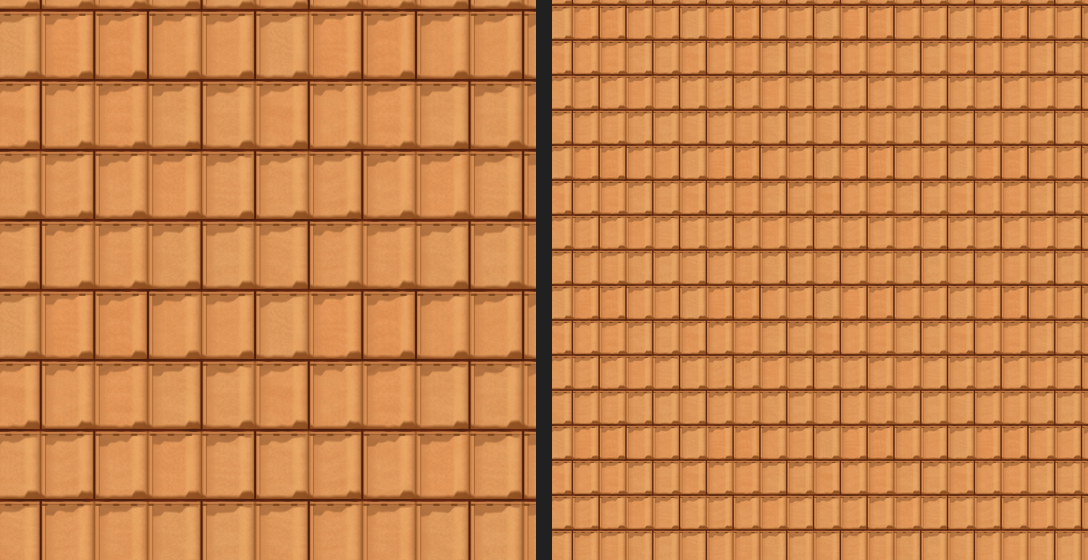
Left: one tile. Right: repeated 2 by 2.
Reproduce this texture procedurally as a Shadertoy shader.

```glsl
float hash(vec2 p) {
    return fract(sin(dot(p, vec2(127.1, 311.7))) * 43758.5453);
}

// Value noise that wraps after a whole number of cells
float noise(vec2 p, vec2 period) {
    vec2 i = floor(p), f = fract(p);
    f = f * f * (3.0 - 2.0 * f);
    vec2 a = mod(i, period), b = mod(i + 1.0, period);
    return mix(mix(hash(a), hash(vec2(b.x, a.y)), f.x),
               mix(hash(vec2(a.x, b.y)), hash(b), f.x), f.y);
}

float band(float lo, float hi, float soft, float x) {
    return smoothstep(lo - soft, lo + soft, x) * (1.0 - smoothstep(hi - soft, hi + soft, x));
}

// Courses are staggered by one pan; some wide tiles are split
float isJoint(float k, float row) {
    float j = mod(k - mod(row, 2.0), 5.0);
    bool split = row > 2.5 && abs(j - 1.0) < 0.5;
    return (j < 0.5 || abs(j - 3.0) < 0.5 || split) ? 1.0 : 0.0;
}

void mainImage(out vec4 fragColor, in vec2 fragCoord) {
    vec2 uv = fragCoord / iResolution.xy;
    vec2 aa = vec2(10.0, 8.0) / iResolution.xy;

    // Ten pans across, eight courses down; the bond repeats every 5 by 4
    vec2 grid = uv * vec2(10.0, 8.0) + vec2(-0.76, 0.146);
    vec2 cell = mod(floor(grid), vec2(5.0, 4.0));
    float u = fract(grid.x), v = fract(grid.y), t = 1.0 - v;
    float tone = hash(cell + 3.7);

    // Clay with wavy horizontal veins, blotches and fine grit
    vec2 q = uv * 2.0;
    float bend = noise(q * vec2(9.0, 7.0), vec2(9.0, 7.0));
    float vein = noise(q * vec2(7.0, 64.0) + vec2(0.0, 5.0 * bend), vec2(7.0, 64.0));
    float blotch = noise(q * vec2(14.0, 24.0), vec2(14.0, 24.0));
    float grit = noise(q * 180.0, vec2(180.0));
    vec3 col = mix(vec3(0.86, 0.57, 0.33), vec3(0.89, 0.62, 0.38), 0.6 * vein + 0.4 * blotch);
    col *= 1.0 + 0.05 * (grit - 0.5);
    col *= mix(vec3(1.01, 0.97, 0.94), vec3(0.99, 1.01, 1.02), tone);

    vec3 shade = vec3(0.67, 0.42, 0.23);
    vec3 umber = vec3(0.54, 0.29, 0.11);
    vec3 gap = vec3(0.29, 0.10, 0.04);

    // Pan profile: hollow on the left, lit roll on the right
    col = mix(col, vec3(0.81, 0.52, 0.30), 0.65 * (1.0 - smoothstep(0.1, 0.32, u)));
    float streak = 0.6 + 0.4 * noise(q * vec2(70.0, 18.0), vec2(70.0, 18.0));
    col = mix(col, vec3(0.93, 0.68, 0.41), 0.65 * streak * band(0.71, 0.86, 0.05, u));
    col = mix(col, shade, 0.7 * smoothstep(0.87, 1.0, u));

    // Stepped shadow thrown by the course above
    float ragged = noise(q * vec2(40.0, 4.0), vec2(40.0, 4.0)) - 0.5;
    float depth = mix(0.16, 0.085, smoothstep(0.58, 0.74, u))
                + 0.06 * (1.0 - smoothstep(0.22, 0.32, u))
                + 0.045 * ragged + 0.03 * (tone - 0.5);
    float shadow = (1.0 - smoothstep(depth - 0.02, depth + 0.02, t)) * band(0.09, 0.94, 0.02, u);
    col = mix(col, shade * (0.96 + 0.08 * vein), 0.85 * shadow);

    // Worn lower lip, swelling into a dark foot under the roll
    float foot = 0.065 + 0.07 * band(0.73, 0.97, 0.05, u) + 0.02 * ragged
               + 0.03 * (1.0 - smoothstep(0.03, 0.12, u));
    col = mix(col, umber, 0.9 * (1.0 - smoothstep(foot - 0.045, foot + 0.025, v)));

    // Raised strip beside each joint, with its thin groove
    float body = band(0.08, 0.97, 0.03, v);
    col = mix(col, vec3(0.85, 0.57, 0.33), 0.8 * body * band(0.03, 0.075, 0.015, u));
    col = mix(col, umber, 0.55 * body * band(0.082, 0.1, aa.x * 0.6, u));

    // Sunlit head of the tile and the small nubs below it
    col = mix(col, vec3(0.80, 0.50, 0.28), 0.9 * band(0.022, 0.052, aa.y * 0.6, t));
    float nub = band(0.3, 0.66, 0.06, fract(u * 3.0 + 0.15 + 0.2 * tone));
    col = mix(col, umber * 0.85, 0.9 * nub * band(0.05, 0.08, aa.y * 0.7, t));
    col = mix(col, umber, 0.45 * (1.0 - nub) * band(0.052, 0.066, aa.y * 0.7, t));

    // Ribs inside a tile, open joints between tiles
    float joint = isJoint(floor(grid.x + 0.5), cell.y);
    float side = min(u, 1.0 - u);
    float halo = 1.0 - smoothstep(0.0, 0.055, side);
    col = mix(col, umber, halo * mix(0.45, 0.8, joint));
    float width = mix(0.008, 0.018, joint);
    float slit = 1.0 - smoothstep(width - aa.x * 0.6, width + aa.x * 0.6, side);
    col = mix(col, mix(umber, gap, joint), slit * mix(0.6, 0.95, joint));

    // Dark gap between courses
    float sill = min(v, t) + 0.006 * ragged;
    float courseGap = 1.0 - smoothstep(0.019 - aa.y * 0.6, 0.019 + aa.y * 0.6, sill);
    col = mix(col, gap * (0.9 + 0.4 * blotch), 0.95 * courseGap);

    fragColor = vec4(clamp(col, 0.0, 1.0), 1.0);
}
```
